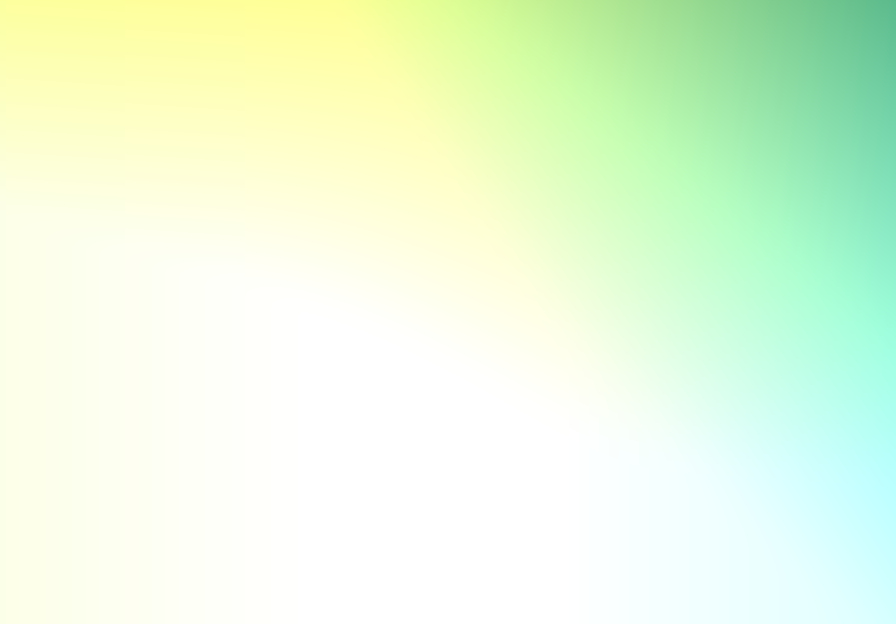
A Shadertoy shader for this background:

```glsl
// Soft backdrop: yellow and green light falling from the top onto a white field.

// Floor wash, running left to right
const vec3 WASH_LEFT = vec3(0.99, 1.0, 0.91);
const vec3 WASH_RIGHT = vec3(0.87, 1.0, 1.0);
const float WASH_LEFT_END = 0.34;
const float WASH_RIGHT_START = 0.63;

// Red and green: start of the fall along the top, loss across, gain downward
const vec3 RED_RAMP = vec3(0.375, 1.03, 0.48);
const vec3 GREEN_RAMP = vec3(0.50, 0.54, 0.50);

// Blue: level along the top and its gain downward on each side
const vec3 BLUE_TOP = vec3(0.62, 0.58, 0.55);   // left, middle, right
const float BLUE_GAIN_LEFT = 0.86;
const float BLUE_GAIN_RIGHT = 0.59;

const float EDGE_SOFTNESS = 0.025;

// Minimum with a rounded crossover
vec3 softMin(vec3 a, vec3 b, float k) {
    vec3 h = max(k - abs(a - b), 0.0) / k;
    return min(a, b) - h * h * k * 0.25;
}

// Horizontal wash: pale yellow, white, pale cyan
vec3 floorWash(float x) {
    vec3 left = mix(WASH_LEFT, vec3(1.0), clamp(x / WASH_LEFT_END, 0.0, 1.0));
    float t = clamp((x - WASH_RIGHT_START) / (1.0 - WASH_RIGHT_START), 0.0, 1.0);
    return mix(left, WASH_RIGHT, t);
}

float diagonalRamp(vec3 ramp, vec2 p) {
    return 1.0 - ramp.y * (p.x - ramp.x) + ramp.z * p.y;
}

// Each channel brightens downward at its own slant
vec3 topLight(vec2 p) {
    float blueTop = p.x < 0.5 ? mix(BLUE_TOP.x, BLUE_TOP.y, p.x * 2.0)
                             : mix(BLUE_TOP.y, BLUE_TOP.z, p.x * 2.0 - 1.0);
    float blueGain = mix(BLUE_GAIN_LEFT, BLUE_GAIN_RIGHT, smoothstep(0.25, 0.75, p.x));
    return vec3(diagonalRamp(RED_RAMP, p),
                diagonalRamp(GREEN_RAMP, p),
                blueTop + blueGain * p.y);
}

void mainImage(out vec4 fragColor, in vec2 fragCoord) {
    vec2 uv = fragCoord / iResolution.xy;
    vec2 p = vec2(uv.x, 1.0 - uv.y);   // y measured down from the top
    vec3 color = softMin(floorWash(p.x), topLight(p), EDGE_SOFTNESS);
    fragColor = vec4(clamp(color, 0.0, 1.0), 1.0);
}
```
